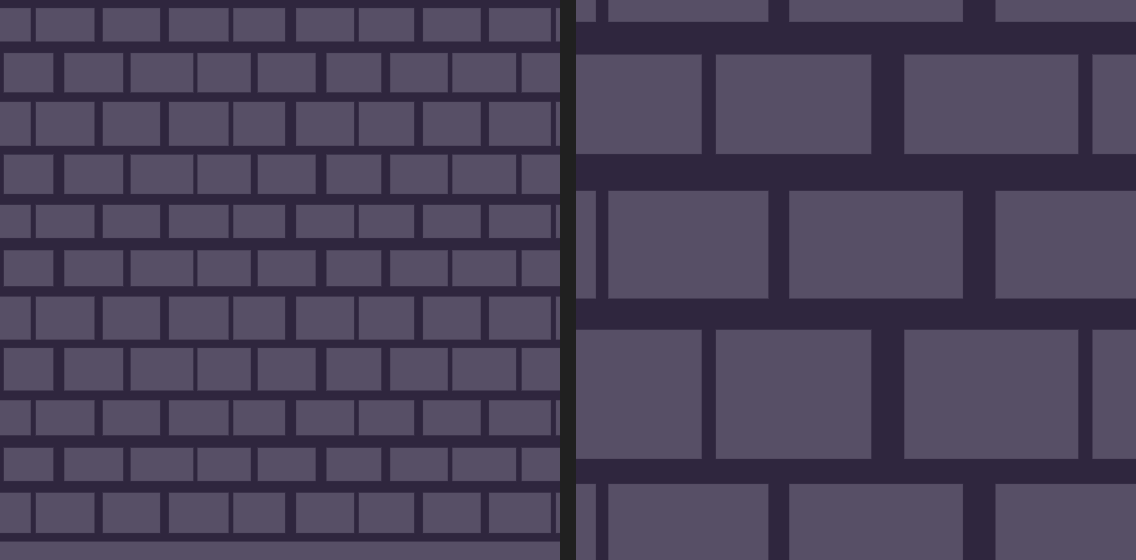
Left, the full canvas; right, a detail of the centre.
Reproduce this pattern procedurally as a Shadertoy shader.

```glsl
// Flat stone wall: staggered rows of blocks in dark mortar, above a solid base slab.
// Block edges sit on a regular grid and are shifted by cosine waves over their index,
// so joints and beds vary in width. Distances to the edges give smooth coverage.

#define COURSES 11.463       // rows per canvas height
#define COLUMNS 8.65         // blocks per canvas width
#define SLAB_ROW 11.0        // row without joints, counted from the top
#define TOP_EDGE 0.134       // mean block top within a row
#define BOTTOM_EDGE 0.921    // mean block bottom within a row
#define EVEN_OFFSET 0.572    // sideways shift of even rows
#define ODD_OFFSET 0.020     // sideways shift of odd rows
#define JOINT_WIDTH 0.117    // mean vertical joint, in block pitches
#define JOINT_SHIFT 0.039    // variation of joint position
#define JOINT_VARIATION 0.053
#define STONE vec3(0.343, 0.310, 0.400)
#define MORTAR vec3(0.184, 0.150, 0.245)

const float TAU = 6.2831853;

// Cosine over an index, highest at the given peak.
float wave(float index, float period, float peak) {
    return cos(TAU * (index - peak) / period);
}

// Distance to the mortar beds above and below, positive inside a row.
float rowDistance(float v, float row) {
    float top = row + TOP_EDGE + 0.063 * wave(row, 4.5, -0.75);
    float bottom = row + BOTTOM_EDGE + 0.075 * wave(row, 4.4, 2.4);
    return min(v - top, bottom - v) / COURSES;
}

// Distance to the nearest vertical joint, positive inside a block.
float jointDistance(float x, float row) {
    bool odd = mod(row, 2.0) > 0.5;
    float u = x * COLUMNS - (odd ? ODD_OFFSET : EVEN_OFFSET);
    float joint = floor(u + 0.56);
    float shift = odd ? wave(joint, 2.7, 0.0) : wave(joint, 7.0, 2.3);
    float swell = odd ? wave(joint, 4.3, 0.9) : wave(joint, 2.466, 4.0);
    float width = JOINT_WIDTH + JOINT_VARIATION * swell;
    float center = joint + JOINT_SHIFT * shift - 0.5 * width;
    return (abs(u - center) - 0.5 * width) / COLUMNS;
}

void mainImage(out vec4 fragColor, in vec2 fragCoord) {
    vec2 uv = fragCoord / iResolution.xy;
    float pixel = 1.0 / min(iResolution.x, iResolution.y);

    // Rows are counted downward from the top.
    float v = (1.0 - uv.y) * COURSES;
    float row = floor(v - 0.03);
    float inside = rowDistance(v, row);
    if (row < SLAB_ROW) inside = min(inside, jointDistance(uv.x, row));

    float stone = smoothstep(-0.75 * pixel, 0.75 * pixel, inside);
    fragColor = vec4(mix(MORTAR, STONE, stone), 1.0);
}
```
